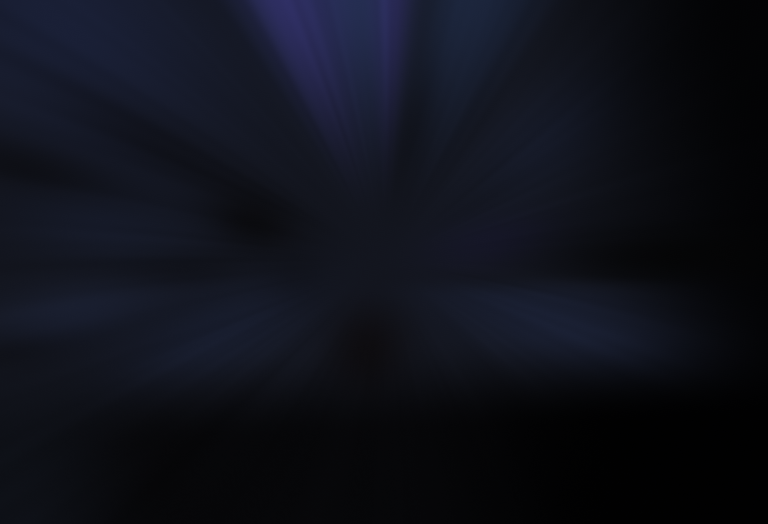
Write a WebGL 2 fragment shader that draws this background.

```glsl
#version 300 es
precision highp float;
uniform vec2 u_resolution;
out vec4 outColor;

float hash(vec2 p) {
  return fract(sin(dot(p, vec2(127.1, 311.7))) * 43758.5);
}

float noise(vec2 p) {
  vec2 i = floor(p), f = fract(p);
  f = f * f * (3.0 - 2.0 * f);
  return mix(mix(hash(i), hash(i + vec2(1, 0)), f.x),
             mix(hash(i + vec2(0, 1)), hash(i + vec2(1, 1)), f.x), f.y);
}

// Soft ellipse whose long axis points away from the middle
float glow(vec2 p, vec2 center, float len, float width) {
  vec2 axis = normalize(center), d = p - center;
  vec2 q = vec2(dot(d, axis) / len, (d.x * axis.y - d.y * axis.x) / width);
  return exp(-dot(q, q));
}

// Soft angular sector, measured clockwise from straight up
float beam(float angle, float from, float to, float soft) {
  return smoothstep(from - soft, from + soft, angle)
       * (1.0 - smoothstep(to - soft, to + soft, angle));
}

void main() {
  vec2 p = (gl_FragCoord.xy - 0.5 * u_resolution) / u_resolution.y;
  float r = length(p);
  float angle = atan(p.x, p.y);
  vec2 dir = p / max(r, 0.001);

  // Dim slate base with a blue upper left
  vec3 color = vec3(0.075, 0.085, 0.12);
  vec3 slate = vec3(0.105, 0.13, 0.21);
  vec3 shade = vec3(0.035, 0.035, 0.042);
  color = mix(color, vec3(0.105, 0.13, 0.225), 0.9 * glow(p, vec2(-0.62, 0.46), 0.35, 0.22));

  // Dark pockets and streaks on the left
  color = mix(color, shade, 0.5 * glow(p, vec2(-0.43, 0.23), 0.3, 0.055));
  color = mix(color, shade, 0.55 * glow(p, vec2(-0.68, 0.18), 0.2, 0.05));
  color = mix(color, shade, 0.8 * glow(p, vec2(-0.25, 0.075), 0.09, 0.055));
  color = mix(color, shade, 0.6 * glow(p, vec2(-0.40, -0.015), 0.16, 0.035));
  color = mix(color, shade, 0.45 * glow(p, vec2(-0.17, -0.035), 0.07, 0.05));
  color = mix(color, shade, 0.6 * glow(p, vec2(-0.70, -0.16), 0.15, 0.04));

  // Slate blue patches around the middle
  color = mix(color, slate, 0.5 * glow(p, vec2(-0.54, 0.065), 0.17, 0.06));
  color = mix(color, slate, 0.7 * glow(p, vec2(-0.32, -0.14), 0.2, 0.075));
  color = mix(color, slate, 0.6 * glow(p, vec2(-0.58, -0.10), 0.18, 0.06));
  color = mix(color, vec3(0.10, 0.10, 0.19), 0.65 * glow(p, vec2(0.21, 0.04), 0.12, 0.045));
  color = mix(color, slate, 0.55 * glow(p, vec2(0.32, 0.24), 0.17, 0.08));

  // Violet wedge and teal beam rising to the top edge
  float rise = smoothstep(0.08, 0.52, p.y);
  float wedge = beam(angle, -0.50, 0.10, 0.11);
  vec3 violet = mix(vec3(0.14, 0.175, 0.31), vec3(0.18, 0.18, 0.38),
                    max(beam(angle, -0.50, -0.22, 0.14), beam(angle, -0.02, 0.12, 0.08)));
  color = mix(color, violet, rise * wedge);
  color = mix(color, vec3(0.115, 0.155, 0.25), 0.9 * rise * beam(angle, 0.17, 0.53, 0.12));
  color = mix(color, shade, 0.35 * glow(p, vec2(0.06, 0.25), 0.13, 0.035));

  // Fade toward the right side and the floor
  float right = 1.0 - smoothstep(0.27, 0.76, p.x + 0.16 * p.y);
  color *= mix(0.16, 1.0, right);
  color = mix(color, vec3(0.015), 0.75 * glow(p, vec2(0.55, 0.01), 0.23, 0.055)
              * smoothstep(-0.055, -0.025, p.y));
  color = mix(color, slate, 0.85 * glow(p, vec2(0.34, -0.12), 0.27, 0.085)
              * (1.0 - smoothstep(-0.07, -0.02, p.y)));
  color = mix(color, vec3(0.045, 0.035, 0.04), 0.75 * glow(p, vec2(-0.03, -0.17), 0.09, 0.075));
  float ground = smoothstep(-0.33, -0.15, p.y - 0.05 * p.x);
  vec3 floorColor = mix(vec3(0.055, 0.065, 0.09), vec3(0.025, 0.026, 0.034),
                        smoothstep(-0.72, -0.4, p.x));
  floorColor *= 1.0 - 0.85 * smoothstep(0.0, 0.45, p.x);
  color = mix(floorColor, color, ground);

  // Radial zoom streaks, broad and fine
  float streak = noise(dir * 7.0 + r * 1.5) - 0.5;
  float fine = noise(dir * 32.0 + r * 2.0) - 0.5;
  color *= 1.0 + smoothstep(0.03, 0.3, r) * (0.2 * streak + 0.1 * fine);

  // Slight grain against banding
  color += (hash(floor(gl_FragCoord.xy)) - 0.5) / 255.0;
  outColor = vec4(clamp(color, 0.0, 1.0), 1.0);
}
```
